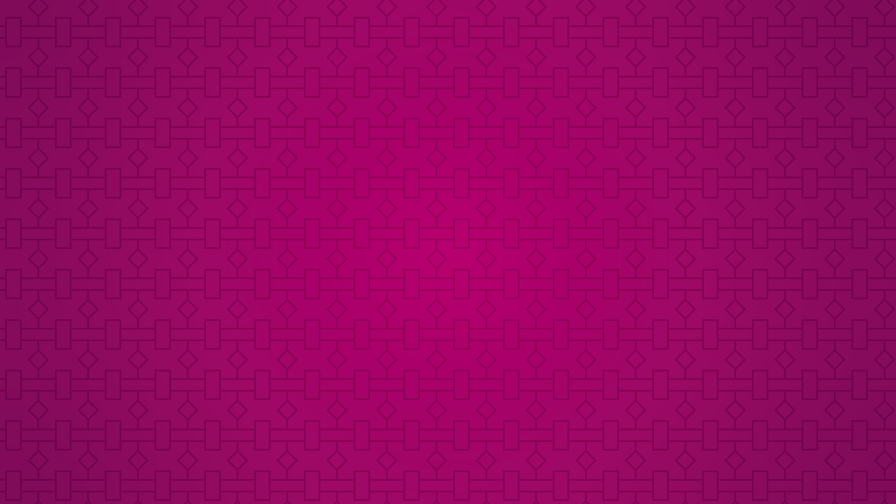
Give the GLSL for this pattern, as a Shadertoy shader.

```glsl
// Seamless magenta lattice: outlined blocks joined by bars, a stemmed diamond in every gap, soft central glow.

const vec2  GRID         = vec2(18.0, 10.0);     // whole number of blocks across and down
const vec2  ANCHOR       = vec2(0.5150, 0.5363); // centre of one block, as a fraction of the canvas
const vec2  BLOCK_HALF   = vec2(0.0146, 0.0285); // lengths are fractions of the canvas height
const float BAR_HALF     = 0.0116;
const float DIAMOND_HALF = 0.0190;
const float LINE_HALF    = 0.0016;
const vec3  GLOW_CORE    = vec3(0.72, -0.04, 0.435); // negative green keeps the core saturated
const vec3  GLOW_MID     = vec3(0.61, 0.04, 0.395);
const vec3  GLOW_RIM     = vec3(0.50, 0.045, 0.35);
const vec3  LINE_TINT    = vec3(0.85, 0.15, 0.83);
const float MID_RADIUS   = 0.57;
const float RIM_RADIUS   = 1.0;

float boxDistance(vec2 p, vec2 halfSize) {
    vec2 d = abs(p) - halfSize;
    return length(max(d, 0.0)) + min(max(d.x, d.y), 0.0);
}

// Distance to the block outline and the bar edges outside it.
float blockLines(vec2 p) {
    float block = boxDistance(p, BLOCK_HALF);
    float bar = max(abs(abs(p.y) - BAR_HALF), -block);
    return min(abs(block), bar);
}

// Distance to the diamond outline and the stems reaching the bars.
float diamondLines(vec2 p, float stemEnd) {
    p = abs(p);
    float outline = abs(p.x + p.y - DIAMOND_HALF) * 0.7071;
    float stem = length(vec2(p.x, p.y - clamp(p.y, DIAMOND_HALF, stemEnd)));
    return min(outline, stem);
}

// Near-linear radial glow that levels off at the canvas edges so it wraps smoothly.
vec3 glow(vec2 uv, float aspect) {
    vec2 p = abs(uv - 0.5) * 2.0;
    p -= pow(p, vec2(8.0)) / 8.0;
    float r = length(p * vec2(1.0, 1.0 / aspect));
    vec3 inner = mix(GLOW_CORE, GLOW_MID, min(r / MID_RADIUS, 1.0));
    float rim = clamp((r - MID_RADIUS) / (RIM_RADIUS - MID_RADIUS), 0.0, 1.0);
    return max(mix(inner, GLOW_RIM, rim), 0.0);
}

void mainImage(out vec4 fragColor, in vec2 fragCoord) {
    vec2 uv = fragCoord / iResolution.xy;
    float aspect = iResolution.x / iResolution.y;
    vec2 cellSize = vec2(aspect, 1.0) / GRID;
    vec2 p = (uv - ANCHOR) * GRID;

    // Blocks sit on the lattice points, diamonds in the gaps between four blocks.
    vec2 blockPos = (fract(p + 0.5) - 0.5) * cellSize;
    vec2 diamondPos = (fract(p) - 0.5) * cellSize;
    float stemEnd = 0.5 * cellSize.y - BAR_HALF;
    float d = min(blockLines(blockPos), diamondLines(diamondPos, stemEnd));

    float line = clamp((LINE_HALF - d) * iResolution.y + 0.5, 0.0, 1.0);
    vec3 color = glow(uv, aspect);
    fragColor = vec4(mix(color, color * LINE_TINT, line), 1.0);
}
```
